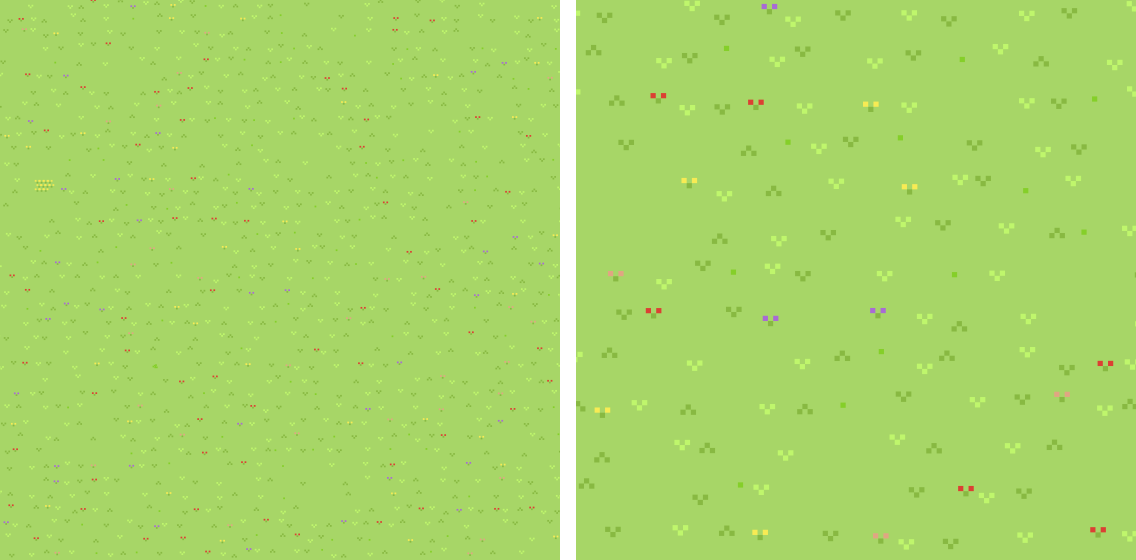
Left, the full canvas; right, a detail of the centre.
Write a Shadertoy shader that draws this texture.

```glsl
// A flat spring meadow sprinkled with tiny pixel-art tufts, flowers and specks.
// Each row is cut into slots that cycle light tuft, dark tuft, accent; a hash
// thins them out and jitters them. Every sprite is two side dots and a tip dot.

#define SLOT vec2(0.0222, 0.0258)   // size of one planting slot
#define DOT 0.0031                  // side of one sprite dot
#define JITTER vec2(0.50, 0.46)     // wander inside a slot
#define LIGHT_SHARE 0.66
#define DARK_SHARE 0.74
#define GRASS vec3(0.653, 0.840, 0.402)
#define LIGHT vec3(0.750, 0.965, 0.425)
#define DARK vec3(0.535, 0.725, 0.260)
#define SPECK vec3(0.520, 0.810, 0.160)
#define YELLOW vec3(0.970, 0.920, 0.330)
#define PATCH vec2(0.078, 0.668)    // centre of the dense flower patch
#define LEAF vec2(0.277, 0.346)     // centre of the leafy clump

float hash(vec2 p) {
    return fract(sin(dot(p, vec2(127.1, 311.7))) * 43758.5453);
}

// Coverage of a square dot; p and pixel are in dot units
float dotMask(vec2 p, float pixel) {
    vec2 c = clamp((0.5 - abs(p)) / pixel + 0.5, 0.0, 1.0);
    return c.x * c.y;
}

// Two side dots above one tip dot
vec3 drawSprite(vec3 base, vec2 p, vec3 sideColor, vec3 tipColor, float pixel) {
    float side = dotMask(vec2(abs(p.x) - 1.0, p.y - 0.5), pixel);
    float tip = dotMask(p + vec2(0.0, 0.5), pixel);
    return mix(mix(base, tipColor, tip), sideColor, side);
}

// Petal colour of an accent slot
vec3 petalColor(float pick) {
    if (pick < 0.115) return vec3(0.860, 0.250, 0.200);
    if (pick < 0.175) return YELLOW;
    if (pick < 0.240) return vec3(0.660, 0.420, 0.830);
    return vec3(0.880, 0.650, 0.510);
}

vec3 drawSlots(vec3 color, vec2 uv, float pixel) {
    vec2 q = uv / SLOT;
    float row = floor(q.y);
    float shift = 3.0 * hash(vec2(row, 7.3));
    q.x += shift;
    vec2 id = floor(q);
    float kind = mod(id.x, 3.0);
    float pick = hash(id + 19.7);

    // Leave the two special spots free
    vec2 home = (id + 0.5 - vec2(shift, 0.0)) * SLOT;
    if (distance(home, PATCH) < 0.032 || distance(home, LEAF) < 0.018) return color;

    vec2 wander = vec2(hash(id + 3.1), hash(id + 11.9)) - 0.5;
    vec2 p = (q - id - 0.5 - wander * JITTER) * SLOT / DOT;

    if (kind < 0.5) {
        return pick < LIGHT_SHARE ? drawSprite(color, p, LIGHT, LIGHT, pixel) : color;
    }
    if (kind < 1.5) {
        p.y *= hash(id + 31.3) < 0.5 ? -1.0 : 1.0;
        return pick < DARK_SHARE ? drawSprite(color, p, DARK, DARK, pixel) : color;
    }
    if (pick < 0.270) return drawSprite(color, p, petalColor(pick), DARK, pixel);
    if (pick < 0.410) return mix(color, SPECK, dotMask(p, pixel));
    return color;
}

// Three short rows of yellow flowers, every other row staggered
vec3 drawPatch(vec3 color, vec2 uv, float pixel) {
    for (int i = 0; i < 12; i++) {
        float row = floor(float(i) / 4.0);
        float column = mod(float(i), 4.0);
        if (row < 0.5 && column > 2.5) continue;
        vec2 grid = vec2(column - 1.5 + 0.4 * mod(row, 2.0), row - 1.0);
        vec2 p = (uv - PATCH) / DOT - grid * vec2(2.4, 2.4);
        color = drawSprite(color, p, YELLOW, DARK, pixel * 1.2);
    }
    return color;
}

// Small ragged clump built from a few overlapping dots
vec3 drawLeaf(vec3 color, vec2 uv, float pixel) {
    float cover = 0.0;
    for (int i = 0; i < 6; i++) {
        float angle = float(i) * 2.4;
        vec2 offset = vec2(cos(angle), sin(angle)) * (0.3 + 0.17 * float(i));
        cover = max(cover, dotMask((uv - LEAF) / DOT - offset, pixel));
    }
    return mix(color, SPECK, cover);
}

void mainImage(out vec4 fragColor, in vec2 fragCoord) {
    vec2 uv = fragCoord / iResolution.y;
    float pixel = 1.0 / (iResolution.y * DOT);

    vec3 color = drawSlots(GRASS, uv, pixel);
    color = drawPatch(color, uv, pixel);
    color = drawLeaf(color, uv, pixel);
    fragColor = vec4(color, 1.0);
}
```
